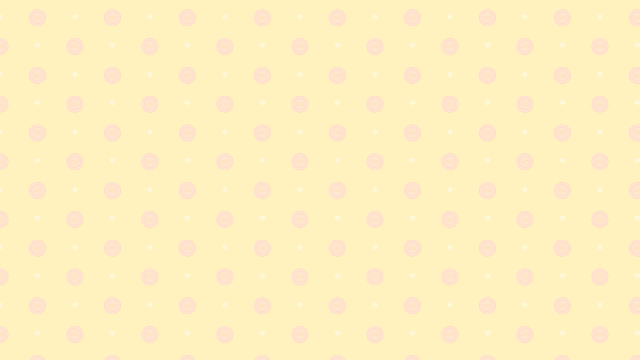
Write a Shadertoy shader that draws this pattern.

```glsl
// Staggered pale pink two-hole buttons with small cream dots and hearts on soft yellow.

const vec2 SPACING = vec2(0.20833, 0.08);   // column and row pitch, in canvas heights
const float FIRST_ROW = 0.0493;             // first row centre, from the top
const float BUTTON_RADIUS = 0.0236;
const float RIM_RADIUS = 0.0162;
const float LINE_WIDTH = 0.0018;

const vec3 YELLOW = vec3(1.00, 0.95, 0.75);
const vec3 PINK = vec3(1.00, 0.90, 0.81);
const vec3 PINK_LINE = vec3(1.00, 0.85, 0.79);
const vec3 HOLE_LINE = vec3(1.00, 0.86, 0.73);
const vec3 CREAM = vec3(1.00, 0.97, 0.85);

float circle(vec2 p, float radius) {
    return length(p) - radius;
}

float dot2(vec2 v) {
    return dot(v, v);
}

// Heart with its tip at the origin, about 1.1 units tall
float heart(vec2 p) {
    p.x = abs(p.x);
    if (p.x + p.y > 1.0) {
        return sqrt(dot2(p - vec2(0.25, 0.75))) - sqrt(2.0) / 4.0;
    }
    float d = min(dot2(p - vec2(0.0, 1.0)), dot2(p - 0.5 * max(p.x + p.y, 0.0)));
    return sqrt(d) * sign(p.x - p.y);
}

float fillMask(float d, float pixel) {
    return smoothstep(0.5 * pixel, -0.5 * pixel, d);
}

float lineMask(float d, float width, float pixel) {
    return fillMask(abs(d) - 0.5 * width, pixel);
}

// Horizontal offset from the nearest column centre
float columnOffset(float x, float shift, float pitch) {
    return (fract(x / pitch + shift) - 0.5) * pitch;
}

vec3 drawButton(vec3 color, vec2 p, float pixel) {
    float body = circle(p, BUTTON_RADIUS);
    float rim = circle(p, RIM_RADIUS);
    float hole = circle(vec2(abs(p.x) - 0.0057, p.y), 0.0036);
    color = mix(color, PINK, fillMask(body, pixel));
    color = mix(color, PINK_LINE, lineMask(body + 0.5 * LINE_WIDTH, LINE_WIDTH, pixel));
    color = mix(color, PINK_LINE, lineMask(rim, LINE_WIDTH, pixel));
    color = mix(color, mix(PINK, YELLOW, 0.5), fillMask(hole, pixel));
    return mix(color, HOLE_LINE, lineMask(hole, LINE_WIDTH, pixel));
}

vec3 drawAccent(vec3 color, vec2 p, float isHeart, float pixel) {
    float size = 0.0135;
    float d = isHeart > 0.5 ? heart(p / size + vec2(0.0, 0.55)) * size : circle(p, 0.007);
    return mix(color, CREAM, fillMask(d, pixel));
}

void mainImage(out vec4 fragColor, in vec2 fragCoord) {
    float pixel = 1.0 / iResolution.y;
    vec2 uv = fragCoord * pixel;

    // Rows are counted downward; every second one shifts by half a column
    float depth = 1.0 - uv.y - FIRST_ROW;
    float row = floor(depth / SPACING.y + 0.5);
    float odd = mod(row, 2.0);
    float y = row * SPACING.y - depth;

    vec2 buttonPos = vec2(columnOffset(uv.x, 0.5 * odd, SPACING.x), y);
    vec2 accentPos = vec2(columnOffset(uv.x, 0.5 - 0.5 * odd, SPACING.x), y - 0.0025);

    vec3 color = drawButton(YELLOW, buttonPos, pixel);
    color = drawAccent(color, accentPos, odd, pixel);
    fragColor = vec4(color, 1.0);
}
```
